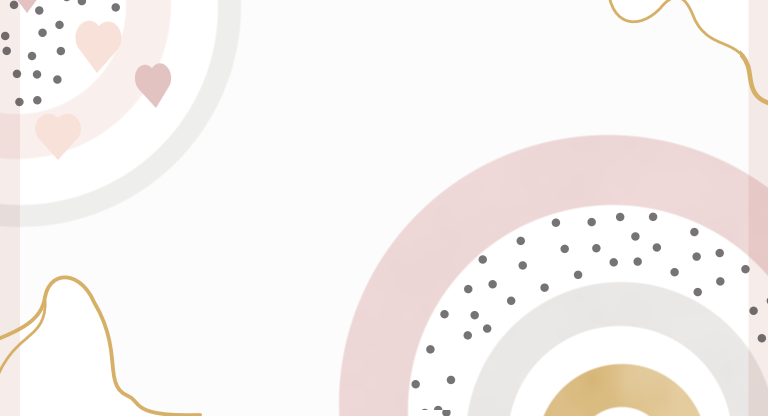
A WebGL 2 fragment shader for this background:

```glsl
#version 300 es
precision highp float;
// Soft boho backdrop: two pastel rainbows, scattered dots, hearts and gold contour lines.
// Arches are stacked discs, dots are jittered cells, lines are sampled cubic curves.
// Layout space is 768 units wide with its origin at the lower left.
uniform vec2 u_resolution;
out vec4 fragColor;

const float WIDTH = 768.0;
const vec3 WHITE = vec3(1.0);
const vec3 PAPER = vec3(0.988);
const vec3 BLUSH = vec3(0.93, 0.845, 0.842);
const vec3 PALE_BLUSH = vec3(0.977, 0.942, 0.935);
const vec3 STONE = vec3(0.914, 0.908, 0.9);
const vec3 PALE_STONE = vec3(0.935, 0.933, 0.925);
const vec3 GOLD = vec3(0.87, 0.76, 0.55);
const vec3 LINE_GOLD = vec3(0.84, 0.69, 0.4);
const vec3 DOT_GREY = vec3(0.46, 0.45, 0.455);
const vec3 ROSE = vec3(0.89, 0.76, 0.76);
const vec3 PEACH = vec3(0.972, 0.882, 0.846);
const vec3 STRIP_TINT = vec3(0.966, 0.925, 0.918);

float hash(vec2 p) {
  return fract(sin(dot(p, vec2(127.1, 311.7))) * 43758.5453);
}

float noise(vec2 p) {
  vec2 i = floor(p), f = fract(p);
  f = f * f * (3.0 - 2.0 * f);
  return mix(mix(hash(i), hash(i + vec2(1, 0)), f.x),
             mix(hash(i + vec2(0, 1)), hash(i + vec2(1, 1)), f.x), f.y);
}

// Anti-aliased coverage of a signed distance
float cover(float d, float aa) { return clamp(0.5 - d / aa, 0.0, 1.0); }

float disc(vec2 p, vec2 c, float r, float aa) { return cover(length(p - c) - r, aa); }

// Heart standing on its tip
float heart(vec2 p, vec2 tip, vec2 size, float tilt, float aa) {
  float s = sin(tilt), c = cos(tilt);
  p = mat2(c, s, -s, c) * (p - tip) / size;
  p.x = abs(p.x);
  float d;
  if (p.x + p.y > 1.0) d = length(p - vec2(0.25, 0.75)) - 0.3536;
  else d = min(length(p - vec2(0, 1)), length(p - 0.5 * max(p.x + p.y, 0.0))) * sign(p.x - p.y);
  return cover(d * size.x, aa);
}

// Dots in rows along the band between two discs
float bandDots(vec2 p, vec2 c, vec2 innerC, float innerR, float outerR, float aa) {
  vec2 q = p - c;
  float a = atan(q.y, q.x), m = 0.0;
  for (int i = 0; i < 3; i++) {
    float row = float(i), r = 193.0 - 24.0 * row, w = 35.0 / r;
    float id = floor(a / w + 0.4 * row);
    float t = (id + 0.5 - 0.4 * row + 0.5 * (hash(vec2(id, row)) - 0.5)) * w;
    float rr = r + 13.0 * (hash(vec2(row + 7.0, id)) - 0.5);
    vec2 dotC = c + rr * vec2(cos(t), sin(t));
    float inBand = step(innerR, length(dotC - innerC)) * step(rr, outerR);
    m = max(m, inBand * disc(p, dotC, 4.2, aa));
  }
  return m;
}

// Dots on a jittered grid, kept inside a disc
float gridDots(vec2 p, vec2 c, float r, float cell, float aa) {
  vec2 id = floor(p / cell);
  vec2 jitter = vec2(hash(id), hash(id + 31.0)) - 0.5;
  vec2 dotC = (id + 0.5 + 0.6 * jitter) * cell;
  return step(length(dotC - c), r) * disc(p, dotC, 4.2, aa);
}

// Adds a cubic curve: x = nearest distance, y = parity of curve crossings above p
vec2 curve(vec2 acc, vec2 p, vec2 a, vec2 b, vec2 c, vec2 d) {
  vec2 last = a;
  for (int i = 1; i <= 14; i++) {
    float t = float(i) / 14.0, u = 1.0 - t;
    vec2 next = u*u*u*a + 3.0*u*u*t*b + 3.0*u*t*t*c + t*t*t*d;
    vec2 e = next - last, v = p - last;
    acc.x = min(acc.x, length(v - e * clamp(dot(v, e) / dot(e, e), 0.0, 1.0)));
    bool spans = (last.x > p.x) != (next.x > p.x);
    if (spans && last.y + e.y * v.x / e.x > p.y) acc.y = 1.0 - acc.y;
    last = next;
  }
  return acc;
}

void main() {
  float aa = WIDTH / u_resolution.x;
  vec2 p = gl_FragCoord.xy * aa;
  float wash = noise(p / 45.0) + 0.5 * noise(p / 17.0) - 0.75;
  vec3 col = PAPER;

  // Gold contours and the white areas they enclose
  vec2 hill = curve(vec2(1e4, 0), p, vec2(-2, 77), vec2(25, 88), vec2(42, 98), vec2(45, 119));
  hill = curve(hill, p, vec2(45, 119), vec2(50, 146), vec2(80, 146), vec2(94, 114));
  hill = curve(hill, p, vec2(94, 114), vec2(124, 64), vec2(102, 31), vec2(128, 20));
  hill = curve(hill, p, vec2(128, 20), vec2(142, 14), vec2(130, -1), vec2(200, 1));
  vec2 fork = curve(vec2(1e4, 0), p, vec2(-2, 41), vec2(18, 86), vec2(48, 76), vec2(45, 119));
  vec2 corner = curve(vec2(1e4, 0), p, vec2(609, 420), vec2(616, 386), vec2(645, 388), vec2(664, 412));
  corner = curve(corner, p, vec2(664, 412), vec2(682, 430), vec2(690, 408), vec2(695, 396));
  corner = curve(corner, p, vec2(695, 396), vec2(710, 366), vec2(738, 378), vec2(748, 350));
  corner = curve(corner, p, vec2(748, 350), vec2(752, 336), vec2(748, 318), vec2(772, 312));
  col = mix(col, WHITE, max(hill.y, step(609.0, p.x) * (1.0 - corner.y)));

  // Upper left rainbow
  col = mix(col, PALE_STONE, disc(p, vec2(20, 410), 221.0, 2.0 * aa));
  col = mix(col, WHITE, disc(p, vec2(20, 409), 198.0, 2.0 * aa));
  col = mix(col, PALE_BLUSH, disc(p, vec2(17, 411), 154.0, 2.0 * aa));
  col = mix(col, WHITE, disc(p, vec2(17, 411), 109.0, 2.0 * aa));
  col = mix(col, DOT_GREY, gridDots(p, vec2(17, 411), 102.0, 25.0, aa));

  // Lower right rainbow
  col = mix(col, BLUSH + 0.012 * wash, disc(p, vec2(608, 12), 269.0, 2.0 * aa));
  col = mix(col, WHITE, disc(p, vec2(613, 6), 205.0, 2.0 * aa));
  col = mix(col, STONE + 0.01 * wash, disc(p, vec2(621, -21), 155.0, 2.0 * aa));
  col = mix(col, WHITE, disc(p, vec2(620, -22), 112.0, 2.0 * aa));
  vec3 gilt = GOLD + vec3(0.03, 0.05, 0.09) * (smoothstep(590.0, 690.0, p.x) - 0.4 + wash);
  col = mix(col, gilt, disc(p, vec2(622, -33), 85.0, 2.0 * aa));
  col = mix(col, WHITE, disc(p, vec2(622, -36), 45.0, 2.0 * aa));
  col = mix(col, DOT_GREY, bandDots(p, vec2(613, 6), vec2(621, -21), 160.0, 203.0, aa));

  // Translucent side strips
  float strip = max(cover(p.x - 20.0, aa), cover(748.5 - p.x, aa));
  col *= mix(WHITE, STRIP_TINT, strip);

  // Hearts and gold lines on top
  col = mix(col, ROSE, heart(p, vec2(156, 308), vec2(30, 40), -0.1, aa));
  col = mix(col, ROSE, heart(p, vec2(27, 403), vec2(30, 40), 0.0, aa));
  col = mix(col, PEACH, heart(p, vec2(97, 343), vec2(38, 47), 0.04, aa));
  col = mix(col, PEACH, heart(p, vec2(58, 256), vec2(38, 42), 0.0, aa));
  float line = min(min(hill.x - 1.9, fork.x - 1.4), corner.x - mix(1.4, 2.3, step(740.0, p.x)));
  col = mix(col, LINE_GOLD, cover(line, aa));
  fragColor = vec4(col, 1.0);
}
```
